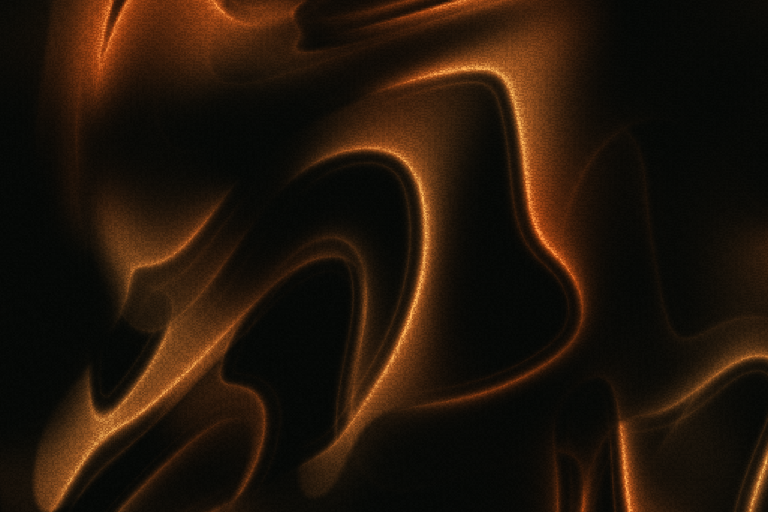
A Shadertoy shader for this background:

```glsl
float hash(vec2 p) {
    return fract(sin(dot(p, vec2(127.1, 311.7))) * 43758.5453);
}

float cornerSlope(vec2 cell, vec2 offset) {
    float angle = 6.2832 * hash(cell);
    return dot(vec2(cos(angle), sin(angle)), offset);
}

// Gradient noise, roughly -0.7 to 0.7
float noise(vec2 p) {
    vec2 i = floor(p), f = p - i;
    vec2 u = f * f * f * (f * (f * 6.0 - 15.0) + 10.0);
    vec2 e = vec2(1.0, 0.0);
    float low = mix(cornerSlope(i, f), cornerSlope(i + e.xy, f - e.xy), u.x);
    float high = mix(cornerSlope(i + e.yx, f - e.yx), cornerSlope(i + e.xx, f - e.xx), u.x);
    return mix(low, high, u.y);
}

// Swirls the plane smoothly so that folds flow along a rising diagonal
vec2 flow(vec2 p) {
    vec2 q = mat2(0.6, -0.8, 0.8, 0.6) * p * vec2(1.75);
    q *= vec2(0.85, 1.2);
    for (float n = 1.0; n < 4.0; n++) {
        q += 0.36 / n * sin(1.9 * n * q.yx + n * vec2(0.7, 2.3));
    }
    return q;
}

// Stacked folds: a crisp rim, a soft sheen behind it, shade over what lies below
float foldLight(vec2 p) {
    vec2 q = flow(p);
    float light = 0.0;
    for (int i = 0; i < 4; i++) {
        vec2 seed = float(i) * vec2(13.7, 7.3);
        float d = noise(q + seed + 0.4) + 0.09;
        float slope = length(vec2(dFdx(d), dFdy(d))) * iResolution.y;
        float reach = d / max(slope, 0.7);
        float lit = smoothstep(-0.2, 0.4, noise(p * 2.4 + seed + 23.1));
        float softness = mix(0.04, 0.17, smoothstep(-0.25, 0.4, noise(p * 2.0 + seed + 61.0)));

        float sheen = d > 0.0 ? exp(-d / softness) : exp(reach / 0.006);
        float rim = exp(-abs(reach) / 0.005);
        float echo = exp(-abs(reach + 0.03) / 0.005);

        light *= mix(1.0, 0.25, smoothstep(-0.012, 0.004, reach));
        light += lit * (0.8 * sheen + 0.75 * rim * sqrt(lit) + 0.16 * echo);
    }
    return light;
}

void mainImage(out vec4 fragColor, in vec2 fragCoord) {
    vec2 p = fragCoord / iResolution.y;
    float light = 0.98 * tanh(foldLight(p) / 0.92);

    // Fine grain, strongest in the lit areas
    float grain = hash(floor(p * 342.0)) - 0.5;
    light *= 1.0 + 0.27 * grain;

    // Ember to copper, with pale gold in the hottest parts
    float warmth = smoothstep(-0.35, 0.35, noise(p * 2.3 + 80.0));
    vec3 tint = mix(vec3(1.0, 0.37, 0.07), vec3(0.96, 0.51, 0.18), warmth);
    float heat = smoothstep(0.58, 1.1, light);
    vec3 color = vec3(0.024, 0.032, 0.024) + light * tint;
    color += heat * vec3(0.0, 0.22, 0.18) + 0.014 * grain;

    fragColor = vec4(clamp(color, 0.0, 1.0), 1.0);
}
```
